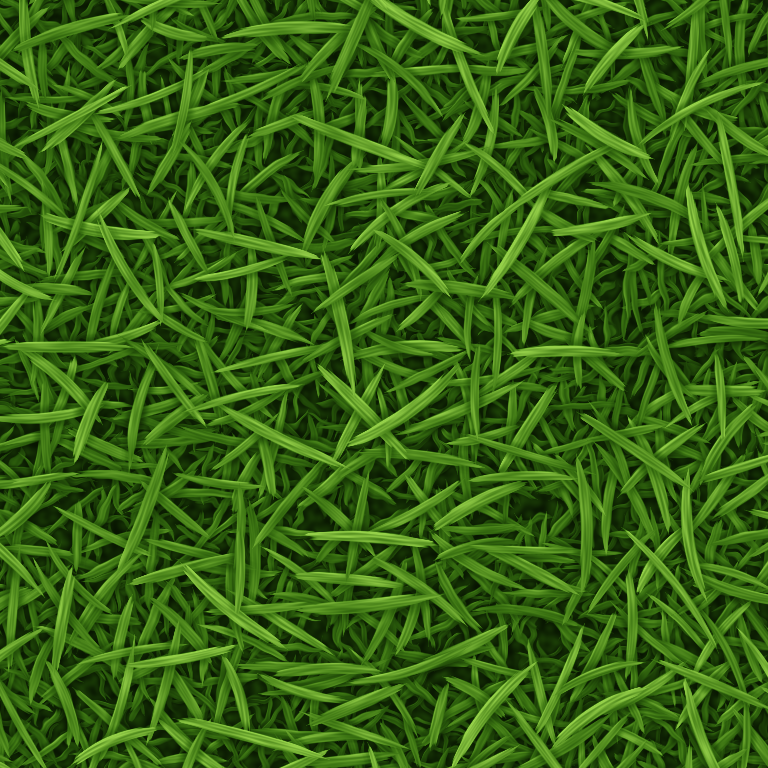
A three.js fragment shader for this texture:

```glsl
varying vec2 vUv;

const float TAU = 6.2831853;
const int LAYERS = 13;

vec2 hash2(vec2 p) {
  vec3 q = fract(p.xyx * vec3(0.1031, 0.1030, 0.0973));
  q += dot(q, q.yzx + 33.33);
  return fract((q.xx + q.yz) * q.zy);
}

vec2 gradient(vec2 p) {
  float angle = TAU * hash2(p).x;
  return vec2(cos(angle), sin(angle));
}

float gradientNoise(vec2 p) {
  vec2 i = floor(p);
  vec2 f = fract(p);
  vec2 u = f * f * f * (f * (f * 6.0 - 15.0) + 10.0);
  vec2 right = vec2(1.0, 0.0);
  float low = mix(dot(gradient(i), f), dot(gradient(i + right), f - right), u.x);
  float high = mix(dot(gradient(i + right.yx), f - right.yx),
                   dot(gradient(i + 1.0), f - 1.0), u.x);
  return mix(low, high, u.y);
}

// Paints one blade, its shadow and its fibres over the tone below
float paintBlade(float below, vec2 q, float halfLength, float halfWidth,
                 float baseTone, float lit, vec2 seed) {
  float t = q.x / halfLength;
  float reach = abs(t);
  q.y += (seed.x - 0.5) * 0.3 * halfLength * (t * t - 0.3);
  if (reach > 1.0 || abs(q.y) > 3.5 * halfWidth) return below;

  // Tapered outline with frayed tips
  float fibre = gradientNoise(vec2(q.x * 22.0, q.y * 330.0) + seed * 60.0);
  float outline = halfWidth * (1.0 - reach * reach * reach + 0.9 * fibre * t * t);
  outline *= 1.0 - smoothstep(0.85, 1.0, reach);
  float dist = abs(q.y) - outline;

  // Soft contact shadow
  float shadow = (1.0 - smoothstep(0.0, 2.0 * halfWidth, dist)) * (1.0 - t * t);
  below *= 1.0 - 0.34 * shadow;

  // Lit rim, shaded side and lengthwise streaks
  float side = q.y / halfWidth * lit;
  float rim = smoothstep(0.35, 0.8, side);
  float tone = baseTone * (1.0 + 0.12 * side + 0.42 * fibre) + 0.14 * rim - 0.06 * t;
  float cover = 1.0 - smoothstep(-0.0011, 0.0011, dist);
  return mix(below, tone, cover);
}

// Scatters one blade per cell, in a fixed stacking order
float paintLayer(float tone, vec2 uv, float cells, float halfWidth,
                 float baseTone, float seed) {
  vec2 grid = uv * cells + seed * vec2(3.37, 5.71);
  for (int j = -1; j <= 1; j++) {
    for (int i = -1; i <= 1; i++) {
      vec2 cell = floor(grid) + vec2(float(i), float(j));
      vec2 place = hash2(cell + seed * 17.0 + 50.0);
      vec2 form = hash2(cell + seed * 29.0 + 191.0);
      vec2 local = (grid - cell - place) / cells;
      float angle = TAU * form.x;
      vec2 along = vec2(cos(angle), sin(angle));
      vec2 across = vec2(-along.y, along.x);
      vec2 q = vec2(dot(local, along), dot(local, across));
      float halfLength = mix(0.45, 0.85, form.y) / cells;
      float width = halfWidth * mix(0.7, 1.2, place.y);
      float bladeTone = baseTone + 0.2 * (fract(form.y * 7.0) - 0.5);
      float lit = dot(across, vec2(-0.5, 0.85));
      tone = paintBlade(tone, q, halfLength, width, bladeTone, lit, place);
    }
  }
  return tone;
}

vec3 grassColor(float tone) {
  float s = clamp(tone, 0.0, 1.15) * 5.0;
  vec3 color = mix(vec3(0.03, 0.08, 0.005), vec3(0.09, 0.21, 0.02), clamp(s, 0.0, 1.0));
  color = mix(color, vec3(0.15, 0.33, 0.04), clamp(s - 1.0, 0.0, 1.0));
  color = mix(color, vec3(0.23, 0.45, 0.07), clamp(s - 2.0, 0.0, 1.0));
  color = mix(color, vec3(0.34, 0.57, 0.13), clamp(s - 3.0, 0.0, 1.0));
  return mix(color, vec3(0.48, 0.71, 0.22), clamp(s - 4.0, 0.0, 1.75));
}

void main() {
  // Dark thatch at the bottom
  float tone = 0.14 + 0.25 * gradientNoise(vUv * 70.0 + 9.0);

  // Ragged short growth first, long straight blades last
  vec2 ripple = vec2(gradientNoise(vUv * 45.0 + 20.0), gradientNoise(vUv * 45.0 + 80.0));
  for (int k = 0; k < LAYERS; k++) {
    float height = float(k) / float(LAYERS - 1);
    vec2 uv = vUv + ripple * 0.013 * (1.0 - height) * (1.0 - height);
    float cells = mix(25.0, 8.0, sqrt(height));
    float halfWidth = mix(0.0033, 0.0072, height);
    float baseTone = mix(0.36, 0.86, height);
    tone = paintLayer(tone, uv, cells, halfWidth, baseTone, float(k) + 1.0);
  }

  gl_FragColor = vec4(grassColor(tone), 1.0);
}
```
